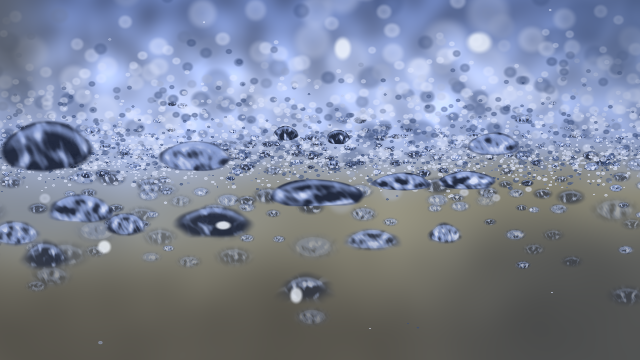
This texture is drawn by a WebGL 2 fragment shader. Its source:

```glsl
#version 300 es
precision highp float;
uniform vec2 u_resolution;
out vec4 fragColor;
const vec3 NAVY = vec3(0.11, 0.14, 0.22);
const vec3 SKY = vec3(0.51, 0.59, 0.79);
const vec3 PALE = vec3(0.88, 0.91, 1.0);

vec2 hash2(vec2 p) {
  vec3 h = fract(p.xyx * vec3(0.1031, 0.1030, 0.0973));
  h += dot(h, h.yzx + 33.33);
  return fract((h.xx + h.yz) * h.zy);
}
float corner(vec2 cell, vec2 offset) {
  return dot(hash2(cell) * 2.0 - 1.0, offset);
}
float gradientNoise(vec2 p) {
  vec2 i = floor(p), f = fract(p), u = f * f * (3.0 - 2.0 * f), e = vec2(1, 0);
  return mix(mix(corner(i, f), corner(i + e, f - e), u.x),
             mix(corner(i + e.yx, f - e.yx), corner(i + 1.0, f - 1.0), u.x), u.y);
}

// Refracted streaks, sky arch and dark rim inside a unit drop
vec3 lens(vec2 q, float bias, float seed) {
  float streak = gradientNoise(vec2(q.x * 3.0, q.y * 1.3 - q.x * q.x) + seed * 3.7)
               + 0.35 * gradientNoise(vec2(q.x * 8.0 + q.y * 2.0, q.y * 2.0) + seed);
  float arch = 1.0 - smoothstep(0.0, 0.3, abs(length(q + vec2(0.0, 0.1)) - 0.85));
  vec3 c = mix(NAVY, SKY, smoothstep(-0.2, 0.28, streak + bias));
  c = mix(c, PALE, smoothstep(0.12, 0.45, streak + bias * 0.5) * (1.0 - 0.6 * abs(q.y)));
  c = mix(c, SKY * 1.1, 0.7 * arch * smoothstep(-0.1, 0.6, q.y));
  return mix(c, NAVY, 0.45 * smoothstep(0.86, 1.0, length(q)));
}

// Jittered ellipses within a band: blurred discs, or lens drops when wet
void scatter(inout vec3 col, vec2 p, vec2 cell, vec2 band, float density,
             float soft, bool wet, float alpha, float seed) {
  vec2 home = floor(p / cell);
  for (int k = 0; k < 9; k++) {
    vec2 id = home + vec2(k % 3 - 1, k / 3 - 1);
    vec2 a = hash2(id + seed), b = hash2(id + seed + 37.3);
    vec2 c = (id + 0.5 + 0.7 * (a - 0.5)) * cell;
    float away = (c.y - band.x) / band.y;
    if (b.x > density * exp(-away * away)) continue;
    float size = fract(a.x * 7.0 + a.y * 13.0);
    vec2 q = (p - c) / (cell * mix(0.2, 0.52, size * size));
    float d = length(q), mask = 1.0 - smoothstep(1.0 - soft, 1.0 + soft, d);
    vec3 tint = mix(vec3(0.22, 0.30, 0.48), PALE, smoothstep(0.1, 0.6, b.y));
    if (wet) tint = lens(q, b.y * 0.6 - 0.15, seed + 9.0 * b.y);
    col = mix(col, tint, mask * alpha * (wet ? 1.0 : 0.65 + 0.35 * min(d, 1.0)));
  }
}

// Large drop (centre, radii), softer the nearer it lies to the viewer
void drop(inout vec3 col, vec2 p, vec4 shape, float bias) {
  vec2 q = (p - shape.xy) / shape.zw;
  if (dot(q, q) > 4.0) return;
  q.y += 0.25 * q.x * q.x - 0.1;
  float seed = shape.x * 17.0 + shape.y * 5.0, near = max(0.0, 0.45 - shape.y);
  float d = length(q) * (1.0 + 0.2 * gradientNoise(q * 1.3 + seed));
  float soft = 0.07 + 1.7 * near;
  float mask = 1.0 - smoothstep(1.0 - soft, 1.0 + soft, d);
  col = mix(col, lens(q / max(1.0, d), bias, seed), mask * (0.95 - 1.2 * near));
}

void glint(inout vec3 col, vec2 p, vec4 shape, float strength) {
  float d = length((p - shape.xy) / shape.zw);
  col = mix(col, vec3(0.95, 0.97, 1.0), strength * (1.0 - smoothstep(0.6, 1.2, d)));
}

void main() {
  vec2 p = gl_FragCoord.xy / u_resolution.y;
  float cloud = gradientNoise(p * 3.0) + 0.5 * gradientNoise(p * 7.0 + 4.0);
  // Tan ground rising into a blue haze
  float h = p.y + 0.05 * cloud;
  vec3 col = mix(vec3(0.35, 0.34, 0.31), vec3(0.57, 0.56, 0.49), smoothstep(0.05, 0.45, h));
  vec2 g = (p - vec2(0.1, 0.44)) / vec2(0.55, 0.14);
  col = mix(col, vec3(0.5, 0.55, 0.65), 0.7 * exp(-dot(g, g)));
  col = mix(col, vec3(0.59, 0.66, 0.84), smoothstep(0.42, 0.64, h));
  col = mix(col, vec3(0.38, 0.46, 0.66), smoothstep(0.74, 1.02, h));
  g = (p - vec2(0.85, 0.7)) / vec2(0.65, 0.16);
  col += 0.12 * exp(-dot(g, g));
  col = mix(col, vec3(0.3, 0.31, 0.32), 0.75 * smoothstep(0.95, 1.6, p.x) * (1.0 - smoothstep(0.25, 0.5, p.y)));
  col *= 1.0 + 0.12 * cloud + 0.4 * smoothstep(0.55, 0.7, p.y) * gradientNoise(p * 12.0);
  // Ground drops, then bokeh growing finer toward the focal band
  for (float i = 0.0; i < 3.0; i++)
    scatter(col, p, vec2(0.12, 0.065) * pow(0.61, i), vec2(0.32 + 0.13 * i, 0.13 - 0.033 * i),
            0.5 + 0.12 * i, 0.6 - 0.18 * i, true, 0.35 + 0.23 * i, 73.0 + 11.0 * i);
  for (float i = 0.0; i < 6.0; i++)
    scatter(col, p, vec2(1.0, 1.0 - 0.06 * i) * 0.13 * pow(0.62, i), vec2(0.88 - 0.066 * i, 0.2 - 0.03 * i),
            0.8, 0.35, false, 0.32 + 0.09 * i, 11.0 + 17.0 * i);
  float high = smoothstep(0.58, 0.87, p.y);
  col = mix(col, vec3(0.34, 0.36, 0.39), 0.75 * high * (1.0 - smoothstep(0.0, 0.22, p.x)));
  col = mix(col, vec3(0.29, 0.36, 0.5), 0.5 * high * smoothstep(1.35, 1.8, p.x));
  // Focal drops
  drop(col, p, vec4(0.794, 0.628, 0.034, 0.02), -0.05);
  drop(col, p, vec4(0.938, 0.618, 0.032, 0.02), -0.1);
  drop(col, p, vec4(1.37, 0.597, 0.07, 0.03), 0.35);
  drop(col, p, vec4(0.13, 0.588, 0.122, 0.068), -0.1);
  drop(col, p, vec4(0.542, 0.563, 0.097, 0.042), 0.28);
  drop(col, p, vec4(1.116, 0.493, 0.079, 0.024), 0.12);
  drop(col, p, vec4(1.296, 0.497, 0.079, 0.025), 0.1);
  drop(col, p, vec4(0.88, 0.461, 0.13, 0.038), 0.0);
  // Near drops
  drop(col, p, vec4(0.225, 0.417, 0.088, 0.04), 0.15);
  drop(col, p, vec4(0.593, 0.38, 0.1, 0.042), -0.13);
  drop(col, p, vec4(0.347, 0.375, 0.056, 0.03), 0.15);
  drop(col, p, vec4(0.042, 0.35, 0.065, 0.032), 0.25);
  drop(col, p, vec4(1.236, 0.35, 0.042, 0.026), 0.2);
  drop(col, p, vec4(1.032, 0.333, 0.07, 0.028), 0.2);
  drop(col, p, vec4(0.125, 0.287, 0.056, 0.036), -0.15);
  drop(col, p, vec4(0.85, 0.197, 0.06, 0.034), -0.1);
  // Highlights
  glint(col, p, vec4(1.331, 0.882, 0.036, 0.03), 0.75);
  glint(col, p, vec4(0.952, 0.865, 0.024, 0.032), 0.8);
  glint(col, p, vec4(0.62, 0.374, 0.022, 0.012), 0.85);
  glint(col, p, vec4(0.29, 0.314, 0.019, 0.019), 0.8);
  glint(col, p, vec4(0.823, 0.18, 0.018, 0.023), 0.75);
  fragColor = vec4(clamp(col, 0.0, 1.0), 1.0);
}
```
